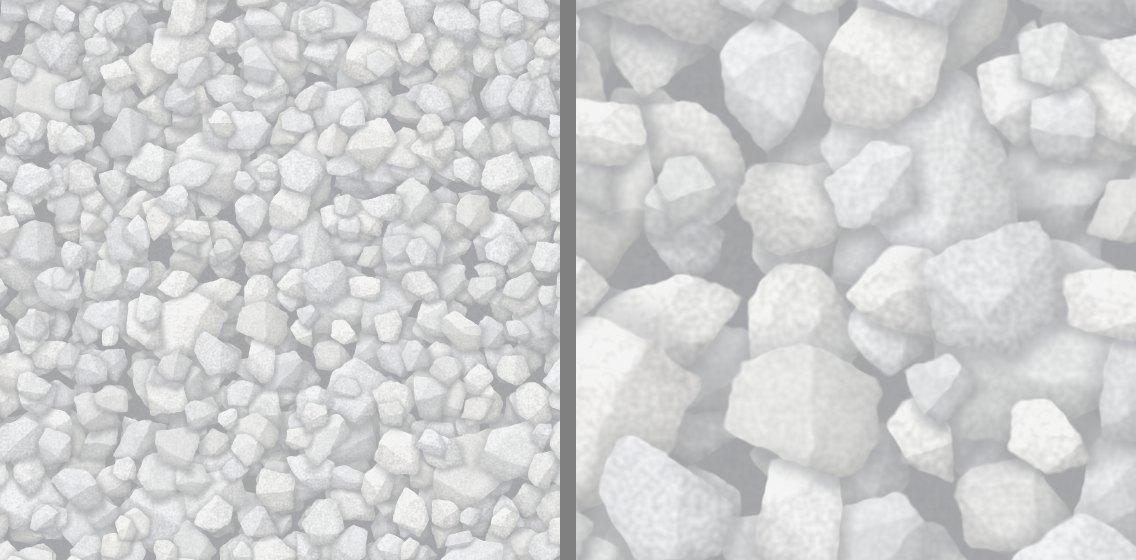
Left, the full canvas; right, a detail of the centre.
Write a WebGL 1 fragment shader that draws this texture.

```glsl
precision highp float;
// Pale crushed stone: overlapping angular pebbles with soft grey gaps.
uniform vec2 u_resolution;

#define GAP_COLOR vec3(0.650, 0.655, 0.665)
#define COOL_STONE vec3(0.868, 0.877, 0.885)
#define WARM_STONE vec3(0.908, 0.906, 0.896)
#define LIGHT_DIR vec2(-0.45, 0.89)
#define SHADOW_STRENGTH 0.62
#define SHADOW_REACH 0.55
#define FACET_CONTRAST 0.065
#define GRAIN_CONTRAST 0.055
#define CORNER_SHARPNESS 17.0
#define EDGE_WIDTH 0.0011

const float TAU = 6.28319;

vec2 hash2(vec2 p) {
  vec3 h = fract(p.xyx * vec3(0.1031, 0.1030, 0.0973));
  h += dot(h, h.yzx + 33.33);
  return fract((h.xx + h.yz) * h.zy);
}

vec2 direction(float angle) {
  return vec2(cos(angle), sin(angle));
}

float gradientAt(vec2 cell, vec2 offset) {
  return dot(direction(TAU * hash2(cell).x), offset);
}

float gradientNoise(vec2 p) {
  vec2 i = floor(p), f = p - i;
  vec2 w = f * f * f * (f * (f * 6.0 - 15.0) + 10.0);
  vec2 e = vec2(1.0, 0.0);
  float low = mix(gradientAt(i, f), gradientAt(i + e, f - e), w.x);
  float high = mix(gradientAt(i + e.yx, f - e.yx), gradientAt(i + 1.0, f - 1.0), w.x);
  return mix(low, high, w.y);
}

// Rounded irregular polygon, in units of the stone radius
float stoneDistance(vec2 q, vec2 id) {
  vec2 shape = hash2(id + 17.3);
  vec2 axis = direction(TAU * shape.x);
  float stretch = mix(1.0, 1.24, shape.y);
  vec2 s = vec2(dot(q, axis) / stretch, dot(q, vec2(-axis.y, axis.x)) * stretch);
  float sum = 0.0;
  for (int k = 0; k < 6; k++) {
    vec2 h = hash2(id + float(k) * 7.31 + 3.7);
    float angle = TAU * (float(k) + 0.75 * h.x) / 6.0;
    float reach = mix(0.74, 1.06, h.y);
    sum += exp(CORNER_SHARPNESS * (dot(s, direction(angle)) - reach));
  }
  return log(sum) / CORNER_SHARPNESS;
}

// Broken faces: each cut plane is lit by the way it leans
float facetLight(vec2 q, vec2 id, float rough) {
  float light = 0.0;
  for (int k = 0; k < 3; k++) {
    vec2 h = hash2(id + float(k) * 11.9 + 41.0);
    vec2 lean = direction(TAU * (float(k) + h.x) / 3.0);
    float rise = dot(q, lean) - mix(0.05, 0.65, h.y) + 0.10 * rough;
    float face = smoothstep(-0.05, 0.05, rise);
    light = mix(light, dot(lean, LIGHT_DIR) - 0.35, face);
  }
  return light;
}

vec3 paintStone(vec3 under, vec2 p, vec2 id, float radius, float tone, float rough, float grain) {
  vec2 q = p / radius;
  if (dot(q, q) > 6.0) return under;
  float d = stoneDistance(q, id) + 0.09 * rough;
  float facing = dot(q, LIGHT_DIR) / (length(q) + 0.1);

  // Shadow cast on whatever lies below
  float shade = 1.0 - smoothstep(0.0, SHADOW_REACH, d);
  under = mix(under, GAP_COLOR, SHADOW_STRENGTH * shade * shade * (0.72 - 0.28 * facing));

  // Lit surface
  vec2 look = hash2(id + 71.7);
  vec3 stone = mix(COOL_STONE, WARM_STONE, look.x) + tone + 0.035 * (look.y - 0.5);
  float rim = smoothstep(-0.32, 0.02, d);
  float light = FACET_CONTRAST * facetLight(q, id, rough);
  light += rim * (0.045 * facing - 0.035);
  light += 0.022 * rough + GRAIN_CONTRAST * mix(0.6, 1.4, look.y) * grain;
  stone = min(stone + light, vec3(0.955));

  float edge = max(EDGE_WIDTH, 0.7 / u_resolution.y);
  return mix(under, stone, 1.0 - smoothstep(-edge, edge, d * radius));
}

// One staggered, jittered sheet of stones, painted from the bottom row up
vec3 paintLayer(vec3 color, vec2 uv, float density, float presence, float tone, float seed, float grain) {
  vec2 p = uv * density + seed * vec2(0.37, 0.61);
  vec2 roughAt = uv * density + seed * 9.7;
  float rough = gradientNoise(roughAt * 3.2) + 0.55 * gradientNoise(roughAt * 8.0);
  for (int j = -1; j <= 1; j++) {
    float row = floor(p.y) + float(j);
    float stagger = 0.5 * mod(row, 2.0);
    for (int i = -1; i <= 1; i++) {
      vec2 cell = vec2(floor(p.x - stagger) + float(i), row);
      vec2 id = cell + seed * 23.0;
      vec2 pick = hash2(id + 5.1);
      if (pick.x > presence) continue;
      vec2 center = cell + vec2(stagger, 0.0) + 0.5 + 0.6 * (hash2(id) - 0.5);
      float radius = mix(0.39, 0.62, pick.y) / density;
      color = paintStone(color, (p - center) / density, id, radius, tone, rough, grain);
    }
  }
  return color;
}

void main() {
  vec2 uv = gl_FragCoord.xy / u_resolution.y;
  float grain = gradientNoise(uv * 240.0) + 0.6 * gradientNoise(uv * 105.0 + 31.0);
  vec3 color = GAP_COLOR + 0.03 * grain;
  color = paintLayer(color, uv, 17.0, 1.00, -0.030, 1.0, grain);
  color = paintLayer(color, uv, 15.0, 0.95, -0.005, 2.0, grain);
  color = paintLayer(color, uv, 8.5, 0.38, 0.010, 3.0, grain);
  color = paintLayer(color, uv, 14.5, 0.55, 0.015, 4.0, grain);
  color = paintLayer(color, uv, 21.0, 0.22, 0.010, 5.0, grain);
  gl_FragColor = vec4(color, 1.0);
}
```
